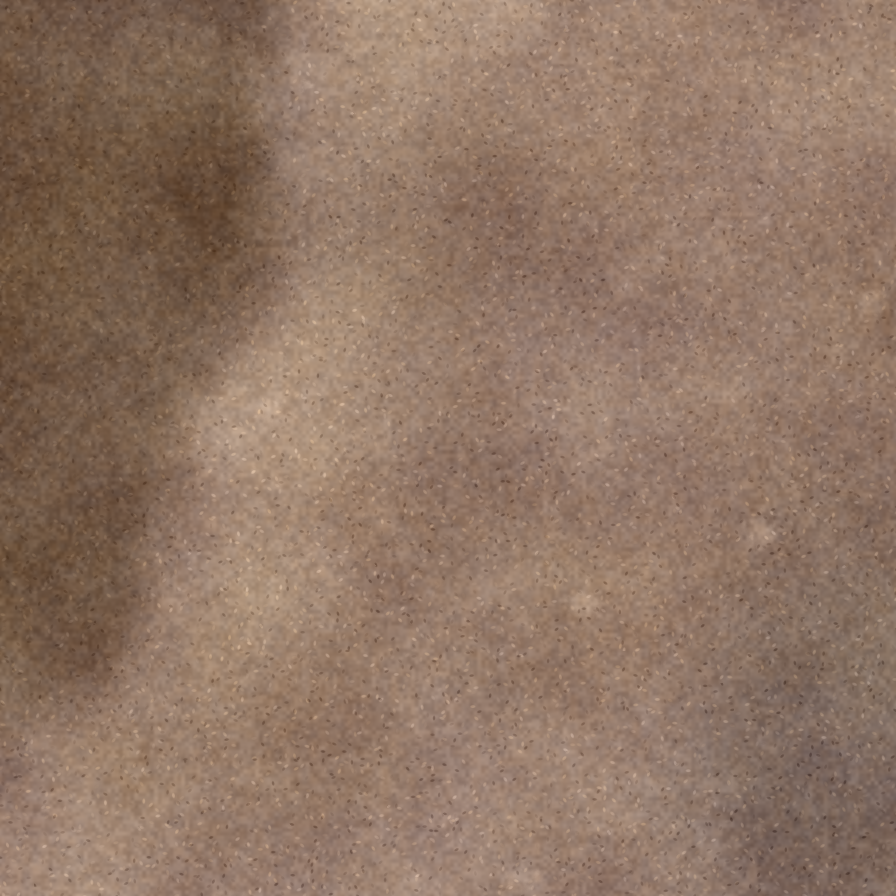
A three.js fragment shader for this texture:

```glsl
varying vec2 vUv;

float hash(vec2 p) {
  vec3 q = fract(vec3(p.xyx) * 0.1031);
  q += dot(q, q.yzx + 33.33);
  return fract((q.x + q.y) * q.z);
}

vec2 hash2(vec2 p) {
  return vec2(hash(p + 17.3), hash(p + 71.9));
}

float noise(vec2 p) {
  vec2 i = floor(p), f = fract(p);
  f = f * f * (3.0 - 2.0 * f);
  return mix(mix(hash(i), hash(i + vec2(1, 0)), f.x),
             mix(hash(i + vec2(0, 1)), hash(i + vec2(1, 1)), f.x), f.y);
}

// Layered noise centred on zero
float mottle(vec2 p) {
  float sum = 0.0, weight = 0.5;
  for (int i = 0; i < 5; i++) {
    sum += weight * (noise(p) - 0.5);
    p = mat2(0.8, 0.6, -0.6, 0.8) * p * 2.03 + 9.7;
    weight *= 0.55;
  }
  return sum;
}

// Small elongated grains: x is the mask, y a random value per grain
vec2 grains(vec2 p, float density) {
  vec2 cell = floor(p), result = vec2(0);
  for (int j = -1; j <= 1; j++) {
    for (int i = -1; i <= 1; i++) {
      vec2 id = cell + vec2(i, j);
      if (hash(id + 5.1) > density) continue;
      vec2 d = p - id - hash2(id);
      float angle = 6.283 * hash(id + 41.7), kind = hash(id + 93.2);
      d = mat2(cos(angle), sin(angle), -sin(angle), cos(angle)) * d;
      float mask = 1.0 - smoothstep(0.3, 1.0, length(d / vec2(0.38, 0.22)));
      if (mask > result.x) result = vec2(mask, kind);
    }
  }
  return result;
}

// Sparse pale scuffs with broken outlines
float scuffs(vec2 p) {
  vec2 cell = floor(p * 5.0);
  float total = 0.0;
  for (int j = -1; j <= 1; j++) {
    for (int i = -1; i <= 1; i++) {
      vec2 id = cell + vec2(i, j);
      vec2 d = p - (id + hash2(id + 3.0)) / 5.0;
      float radius = 0.012 + 0.016 * hash(id + 8.0);
      float reach = length(d * vec2(1.0, 1.3)) + 0.03 * mottle(p * 60.0);
      total += step(0.65, hash(id + 60.0)) * (1.0 - smoothstep(0.3, 1.0, reach / radius));
    }
  }
  return total;
}

void main() {
  vec2 p = vUv;
  float broad = mottle(p * 4.0 + 2.0);
  float cloudy = mottle(p * 9.0 + 31.0);

  // Curved shadow on the left with a pale ridge beside it
  float side = p.x - 0.36 * sqrt(max(p.y - 0.17, 0.0)) + 0.07 * broad + 0.04 * cloudy;
  float shadow = 1.0 - smoothstep(-0.05, 0.06, side);
  shadow *= smoothstep(0.08, 0.32, p.y + 0.2 * broad);
  float ridge = exp(-pow((side - 0.12) / 0.1, 2.0)) * (0.45 + 0.55 * p.y);

  vec3 color = mix(vec3(0.575, 0.468, 0.405), vec3(0.655, 0.55, 0.465), ridge);
  color += vec3(0.04, 0.036, 0.024) * smoothstep(0.55, 1.0, p.y) * smoothstep(0.3, 0.7, p.x);
  color = mix(color, vec3(0.442, 0.343, 0.266), shadow);

  // Mauve and ochre patches, grey lower right corner
  color += vec3(0.17, 0.17, 0.16) * broad + vec3(0.14, 0.15, 0.13) * cloudy;
  color += vec3(0.02, 0.005, -0.05) * mottle(p * 6.0 + 57.0);
  float corner = 1.0 - smoothstep(0.05, 0.3, length((p - vec2(0.96, 0.16)) * vec2(1.0, 0.8)));
  color += vec3(-0.07, -0.045, -0.04) * corner;
  color += vec3(0.075, 0.075, 0.07) * scuffs(p);

  // Fine grain over the whole surface
  float fine = noise(p * 230.0) + 0.7 * noise(p * 125.0 + 11.0) - 0.85;
  color += vec3(0.085, 0.083, 0.078) * fine;
  color += vec3(0.02, 0.0, -0.025) * (noise(p * 100.0 + 43.0) - 0.5);

  // Dark pits and pale flecks
  vec2 pit = grains(p * 105.0, 0.42);
  color -= vec3(0.13, 0.13, 0.125) * pit.x * pit.y * (1.0 - 0.4 * shadow);
  vec2 fleck = grains(p * 95.0 + 200.0, 0.5);
  vec3 fleckTint = mix(vec3(0.13, 0.11, 0.07), vec3(0.12, 0.12, 0.12), fract(fleck.y * 7.0));
  color += fleckTint * fleck.x * fleck.y * (1.0 - 0.3 * shadow);

  gl_FragColor = vec4(clamp(color, 0.0, 1.0), 1.0);
}
```
